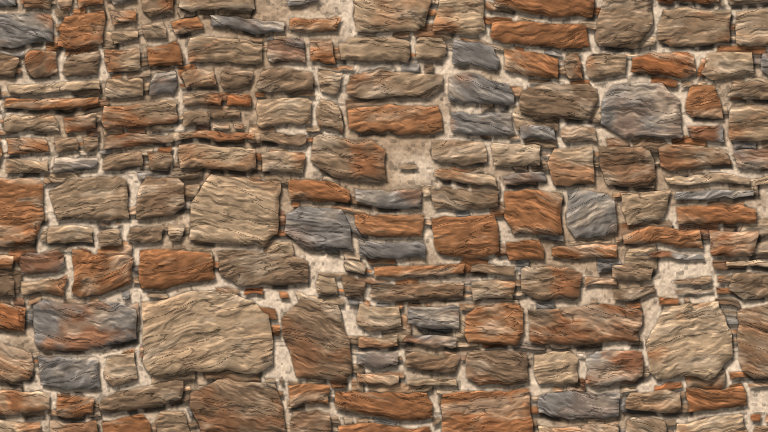
Give the GLSL for this texture, as a Shadertoy shader.

```glsl
// Rubble wall of flat, layered stones bedded in pale sandy mortar.
// Jittered courses are split at random into cells; each cell holds one rough
// polygon with strata, rust and a lit rim. Small chips fill the wide joints.

const vec2 LIGHT_STEP = vec2(-0.004, 0.010);

struct Stone {
    float dist;   // signed distance, negative inside
    float id;     // random value from 0 to 1
    vec2 local;   // position relative to the stone centre
};

float hash(vec2 p) {
    return fract(sin(dot(p, vec2(127.1, 311.7))) * 43758.5453);
}

float noise(vec2 p) {
    vec2 i = floor(p), f = fract(p);
    f = f * f * (3.0 - 2.0 * f);
    return mix(mix(hash(i), hash(i + vec2(1, 0)), f.x),
               mix(hash(i + vec2(0, 1)), hash(i + vec2(1, 1)), f.x), f.y);
}

float fbm(vec2 p) {
    float sum = 0.0, amp = 0.5;
    for (int i = 0; i < 5; i++) {
        sum += amp * noise(p);
        p = p * 2.03 + 17.3;
        amp *= 0.5;
    }
    return sum / 0.97;
}

vec2 warp(vec2 p, float freq) {
    return vec2(noise(p * freq), noise(p * freq + 43.7)) - 0.5;
}

// Jittered divisions of a line
float divider(float i, float seed) {
    return i + 0.7 * (hash(vec2(i, seed)) - 0.5);
}

float findCell(float x, float seed) {
    float i = floor(x);
    if (x < divider(i, seed)) return i - 1.0;
    return x >= divider(i + 1.0, seed) ? i + 1.0 : i;
}

// Rough convex polygon: inset box, tilted sides and cut corners
float polygon(vec2 q, vec2 halfSize, float id, float gap) {
    vec2 box = abs(q) - halfSize + gap;
    float d = max(box.x, box.y);
    for (int i = 0; i < 4; i++) {
        float k = float(i), side = i < 2 ? 1.0 : -1.0;
        float lean = hash(vec2(id, k + 5.0)) - 0.5;
        bool upright = i % 2 == 0;
        vec2 n = upright ? vec2(side, lean * 1.1) : vec2(lean * 0.28, side);
        float reach = (upright ? halfSize.x : halfSize.y) - gap;
        d = max(d, dot(q, normalize(n)) - reach * mix(0.9, 1.06, hash(vec2(id, k + 11.0))));
    }
    vec2 corner = step(0.0, q);
    float cut = mix(1.25, 1.9, hash(vec2(id + corner.x * 3.0, 21.0 + corner.y)));
    vec2 unit = abs(q) / halfSize;
    return max(d, (unit.x + unit.y - cut) * min(halfSize.x, halfSize.y) * 0.75);
}

Stone stoneAt(vec2 p, vec2 size, float seed, float gap, float missing) {
    p += 0.05 * warp(p, 2.5) + 0.014 * warp(p, 14.0) + 0.006 * warp(p, 48.0);
    float row = findCell(p.y / size.y, seed);
    float rowSeed = seed + 7.3 * row + 1.0;
    float col = findCell(p.x / size.x, rowSeed);
    vec2 lo = size * vec2(divider(col, rowSeed), divider(row, seed));
    vec2 hi = size * vec2(divider(col + 1.0, rowSeed), divider(row + 1.0, seed));
    float id = hash(vec2(col * 3.1 + row * 17.7, seed));

    // Split long cells across and some tall ones along the bed
    for (int k = 0; k < 3; k++) {
        float fk = float(k);
        vec2 dim = hi - lo;
        bool isLong = dim.x * (0.5 + hash(vec2(id, fk + 31.0))) > 2.7 * dim.y;
        bool isTall = dim.y > 0.6 * size.y && hash(vec2(id, fk + 37.0)) < 0.4;
        if (!isLong && !isTall) continue;
        int axis = isLong ? 0 : 1;
        float cut = mix(lo[axis], hi[axis], mix(0.3, 0.7, hash(vec2(id, fk + 41.0))));
        bool after = p[axis] > cut;
        if (after) lo[axis] = cut; else hi[axis] = cut;
        id = hash(vec2(id, after ? 47.0 : 53.0));
    }
    vec2 q = p - 0.5 * (lo + hi);
    float d = hash(vec2(id, 59.0)) < missing ? 1.0 : polygon(q, 0.5 * (hi - lo), id, gap);
    return Stone(d, id, q);
}

// Stepped height of the split layers
float strata(vec2 q, float id) {
    float t = 6.0 * fbm(q * vec2(9.0, 38.0) + id * 60.0);
    return (floor(t) + smoothstep(0.55, 1.0, fract(t))) / 6.0;
}

vec3 stoneColor(Stone s, float distToLight) {
    float tilt = 0.6 * (hash(vec2(s.id, 61.0)) - 0.5);
    vec2 q = mat2(cos(tilt), sin(tilt), -sin(tilt), cos(tilt)) * s.local;
    float kind = hash(vec2(s.id, 67.0));
    vec3 col = mix(vec3(0.45, 0.36, 0.28), vec3(0.68, 0.57, 0.45), hash(vec2(s.id, 71.0)));
    if (kind < 0.22) col = mix(col, vec3(0.58, 0.37, 0.23), 0.75);
    if (kind > 0.82) col = mix(col, vec3(0.47, 0.45, 0.43), 0.8);

    // Rust stains and pale bloom
    float stain = smoothstep(0.46, 0.68, fbm(q * vec2(9.0, 15.0) + s.id * 31.0));
    col = mix(col, vec3(0.55, 0.33, 0.20), 0.75 * stain * hash(vec2(s.id, 73.0)));
    float bloom = smoothstep(0.5, 0.75, fbm(q * vec2(12.0, 34.0) + s.id * 83.0));
    col = mix(col, vec3(0.72, 0.63, 0.53), 0.6 * bloom);

    // Layer relief, cracks and grain
    float relief = strata(q, s.id) - strata(q + vec2(-0.002, 0.005), s.id);
    float vein = abs(fbm(q * vec2(6.0, 30.0) + s.id * 97.0) - 0.5);
    col *= 1.0 + clamp(1.6 * relief, -0.4, 0.3);
    col *= mix(0.68, 1.0, smoothstep(0.0, 0.025, vein));
    col *= 0.72 + 0.56 * fbm(q * vec2(55.0, 130.0) + s.id * 13.0);

    // Bright upper rim, dark underside
    float rim = smoothstep(-0.016, 0.0, s.dist);
    float facing = clamp((distToLight - s.dist) / 0.01, -1.0, 1.0);
    return col * (1.0 + rim * (facing > 0.0 ? 0.22 : 0.5) * facing);
}

vec3 mortarColor(vec2 p) {
    vec3 col = mix(vec3(0.68, 0.57, 0.46), vec3(0.88, 0.78, 0.67),
                   smoothstep(0.25, 0.6, fbm(p * 7.0) - 0.12 * (p.y - 0.5)));
    float bump = fbm(p * 38.0) - fbm((p + 0.6 * LIGHT_STEP) * 38.0);
    float grit = noise(p * 210.0) - 0.5;
    float pit = smoothstep(0.68, 0.82, noise(p * 95.0 + 9.0));
    return col * (1.0 + 0.65 * bump + 0.16 * grit - 0.2 * pit);
}

// Lays one set of stones and their cast shadow over a colour
vec3 layStones(vec3 under, vec2 p, vec2 size, float seed, float gap, float missing, float px) {
    Stone s = stoneAt(p, size, seed, gap, missing);
    float toLight = stoneAt(p + LIGHT_STEP, size, seed, gap, missing).dist;
    float shadow = smoothstep(0.005, -0.004, toLight);
    float contact = smoothstep(0.005, 0.0, s.dist);
    under *= (1.0 - 0.55 * shadow) * (1.0 - 0.22 * contact);
    return mix(under, stoneColor(s, toLight), smoothstep(px, -px, s.dist));
}

void mainImage(out vec4 fragColor, in vec2 fragCoord) {
    vec2 p = fragCoord / iResolution.y;
    float px = 0.8 / iResolution.y;
    vec3 col = mortarColor(p);
    col = layStones(col, p, vec2(0.12, 0.055), 5.0, 0.006, 0.4, px);
    col = layStones(col, p, vec2(0.36, 0.135), 2.0, 0.007, 0.08, px);
    fragColor = vec4(clamp(col, 0.0, 1.0), 1.0);
}
```
